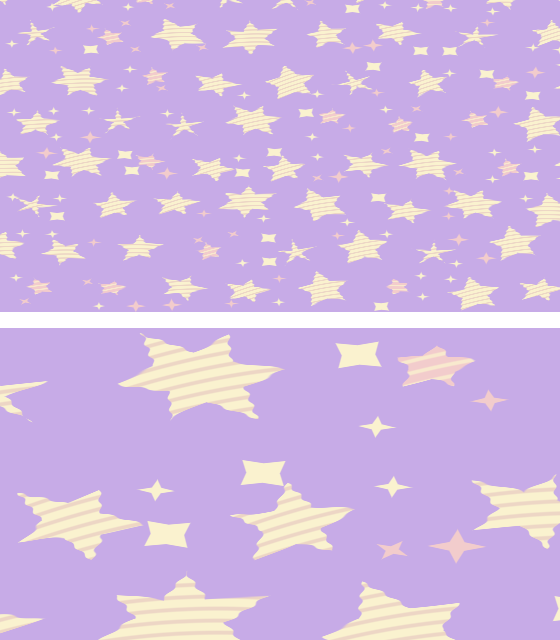
Top: the whole. Bottom: its middle third, enlarged.
This pattern is drawn by a WebGL 2 fragment shader. Its source:

```glsl
#version 300 es
precision highp float;
// Hand-cut striped stars scattered on lilac, with sparkles and cushions between.
// Large stars sit on a jittered brick grid; small shapes use a finer grid
// and are dropped wherever they would touch a large star.
uniform vec2 u_resolution;
out vec4 fragColor;

const float PI = 3.14159265;

float hash(vec2 p) {
  return fract(sin(dot(p, vec2(127.1, 311.7))) * 43758.5453);
}

vec2 hash2(vec2 p) {
  return vec2(hash(p + 17.3), hash(p + 41.9));
}

vec2 rotate(vec2 p, float a) {
  float c = cos(a), s = sin(a);
  return vec2(c * p.x - s * p.y, s * p.x + c * p.y);
}

// Distance to a star with its first tip pointing up
float star(vec2 p, float points, float outer, float inner) {
  float halfArc = PI / points;
  float a = mod(atan(p.x, p.y) + halfArc, 2.0 * halfArc) - halfArc;
  vec2 q = length(p) * vec2(cos(a), abs(sin(a)));
  vec2 edge = inner * vec2(cos(halfArc), sin(halfArc)) - vec2(outer, 0.0);
  return dot(q - vec2(outer, 0.0), normalize(vec2(edge.y, -edge.x)));
}

// Large star of a brick cell: centre, outer radius, inner radius
vec4 largeStar(vec2 cell) {
  vec2 centre = cell + 0.5 + vec2(0.5 * mod(cell.y, 2.0), 0.0);
  centre += (hash2(cell) - 0.5) * 0.26;
  float kind = hash(cell + 5.7);
  vec2 radii = kind < 0.33 ? vec2(0.39, 0.20)
             : kind < 0.55 ? vec2(0.31, 0.145)
             : kind < 0.70 ? vec2(0.27, 0.075)
             : vec2(0.19, 0.10);
  return vec4(centre, radii);
}

vec2 brickCell(vec2 p) {
  float row = floor(p.y);
  return vec2(floor(p.x - 0.5 * mod(row, 2.0)), row);
}

// True when a small shape keeps clear of all large stars
bool isClear(vec2 centre, float size) {
  vec2 home = brickCell(centre);
  for (int j = -1; j <= 1; j++)
    for (int i = -1; i <= 1; i++) {
      vec4 s = largeStar(home + vec2(i, j));
      if (distance(centre, s.xy) < s.z * 0.85 + size + 0.02) return false;
    }
  return true;
}

void main() {
  // Flattened cells make every shape wider than tall
  vec2 p = gl_FragCoord.xy / u_resolution.y * vec2(4.29, 7.4);
  float soft = 4.0 / u_resolution.y;
  vec3 lilac = vec3(0.78, 0.67, 0.905);
  vec3 cream = vec3(0.98, 0.95, 0.81);
  vec3 pink = vec3(0.95, 0.80, 0.80);
  vec3 color = lilac;

  // Small sparkles and cushions
  for (int j = -1; j <= 1; j++)
    for (int i = -1; i <= 1; i++) {
      vec2 cell = floor(p * 2.0) + vec2(i, j);
      vec2 centre = (cell + 0.5 + (hash2(cell + 83.0) - 0.5) * 0.5) * 0.5;
      float kind = hash(cell + 61.0);
      bool cushion = kind < 0.27;
      bool isPink = kind > 0.66;
      float size = cushion ? 0.14 : kind > 0.83 ? 0.135 : 0.085;
      if (!isClear(centre, size)) continue;
      float turn = cushion ? PI / 4.0 : (isPink && kind < 0.74 ? 0.6 : 0.0);
      vec2 q = rotate(p - centre, turn + (hash(cell + 29.0) - 0.5) * 0.15);
      float d = star(q, 4.0, size, size * (cushion ? 0.55 : 0.36));
      color = mix(color, isPink ? pink : cream, smoothstep(soft, -soft, d));
    }

  // Large striped stars
  vec2 home = brickCell(p);
  for (int j = -1; j <= 1; j++)
    for (int i = -1; i <= 1; i++) {
      // Neighbouring rows shift by half a cell, so find the cell anew
      vec2 cell = brickCell(p + vec2(0.0, j)) + vec2(i, 0.0);
      vec4 s = largeStar(cell);
      vec2 q = p - s.xy;
      float seed = hash(cell + 97.0);

      // Sloping, slightly bowed stripes that also nick the outline
      float slope = mix(-0.05, 0.6, hash(cell + 13.0));
      float phase = (q.y - slope * q.x + 0.25 * q.x * q.x) * 10.5 + seed;
      float stripe = smoothstep(0.24, 0.08, abs(fract(phase) - 0.5));

      // Uneven arms, as if cut by hand
      float angle = atan(q.y, q.x);
      vec2 cut = q * (1.0 + 0.1 * sin(2.0 * angle + seed * 6.28));
      cut = rotate(cut, (seed - 0.5) * 0.9);
      float points = s.z > 0.35 && seed > 0.4 ? 6.0 : 5.0;
      float d = star(cut, points, s.z, s.w) + 0.008 * sin(phase * 2.0 * PI);

      bool isPink = s.z < 0.2;
      vec3 fill = isPink ? pink : cream;
      vec3 line = isPink ? cream : vec3(0.91, 0.80, 0.76);
      fill = mix(fill, line, stripe * 0.75);
      color = mix(color, fill, smoothstep(soft, -soft, d));
    }

  fragColor = vec4(color, 1.0);
}
```
